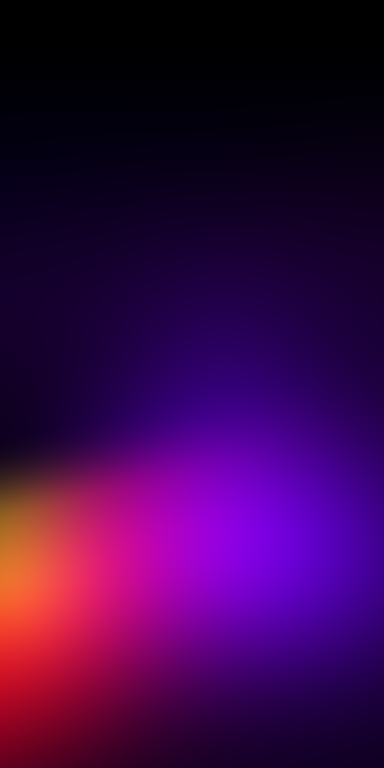
Write a WebGL 2 fragment shader that draws this background.

```glsl
#version 300 es
precision highp float;

uniform vec2 u_resolution;
out vec4 fragColor;

// Soft bell with separate falloff to the sides, upward and downward
float glow(vec2 p, vec2 centre, float side, float up, float down) {
    vec2 d = p - centre;
    d /= vec2(side, d.y > 0.0 ? up : down);
    return exp(-0.5 * dot(d, d));
}

void main() {
    // Width spans 0..1, height spans 0..2
    vec2 p = gl_FragCoord.xy / u_resolution * vec2(1.0, 2.0);

    // Night violet fading to black at the top, blue reaching higher than red
    float floorFade = mix(0.65, 1.0, smoothstep(0.0, 0.5, p.y));
    vec3 color = vec3(0.085, 0.0, 0.18) * floorFade;
    color.r *= smoothstep(1.8, 1.2, p.y + 0.1 * (0.5 - p.x));
    color.b *= smoothstep(1.95, 1.15, p.y);

    // Main violet light and its narrower upper lobe
    color += vec3(0.28, 0.0, 0.67) * glow(p, vec2(0.65, 0.565), 0.32, 0.22, 0.235);
    color += vec3(0.08, 0.0, 0.19) * glow(p, vec2(0.58, 0.95), 0.2, 0.24, 0.22);

    // Shadow along the left side
    color -= vec3(0.06, 0.0, 0.13) * glow(p, vec2(0.0, 0.7), 0.19, 0.22, 0.27);

    // Red light, rising toward the right, cut by a slanted upper edge
    float edge = smoothstep(0.87, 0.64, p.y - 0.22 * p.x);
    vec2 tilted = p - vec2(0.0, 0.33 * p.x);
    color.r += 0.88 * edge * glow(tilted, vec2(0.03, 0.41), 0.32, 0.24, 0.29);

    // Green warms the red into orange at the left edge
    color.g += 0.46 * edge * glow(p, vec2(0.0, 0.52), 0.155, 0.22, 0.145);

    fragColor = vec4(clamp(color, 0.0, 1.0), 1.0);
}
```
